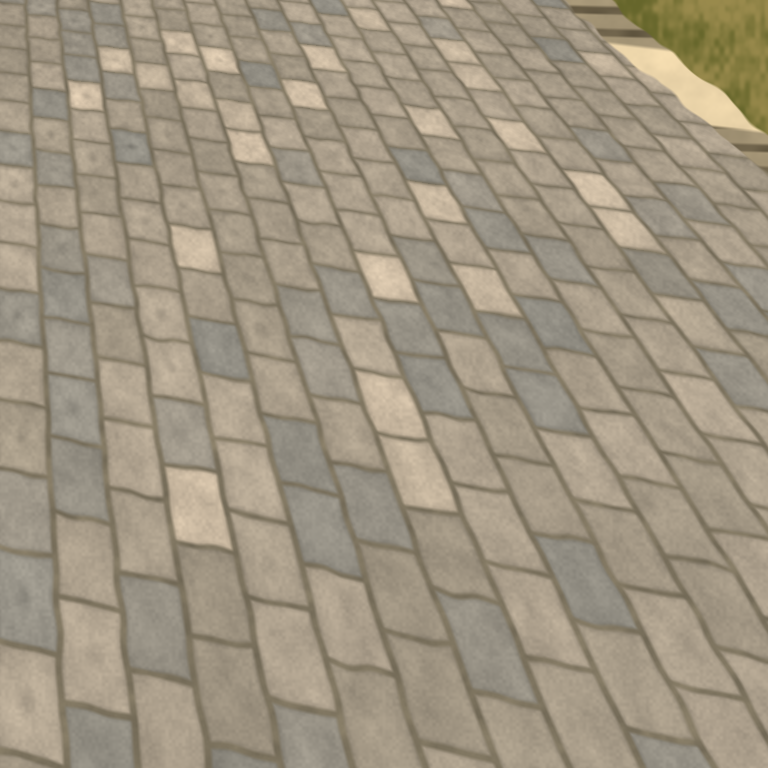
Write a WebGL 1 fragment shader that draws this texture.

```glsl
precision highp float;
// Weathered brick paving in perspective, with a stone kerb and grass in the upper right corner.

uniform vec2 u_resolution;

// Perspective: columns converge above the canvas, rows shorten with distance
const float COLUMNS = 19.0;
const float COLUMN_VANISH_X = -0.008;
const float COLUMN_HORIZON = 0.781;
const float ROWS = 17.32;
const float ROW_TILT = 2.6;
const float ROW_HORIZON = 0.677;
const float ROW_PHASE = 0.45;
const float STAGGER_JITTER = 0.22;

// Joints, as shares of a brick
const float SIDE_JOINT = 0.050;
const float END_JOINT = 0.030;
const float EDGE_WOBBLE = 0.06;
const float SOFTNESS = 0.0030;

// Share of pale and grey bricks
const float PALE_SHARE = 0.11;
const float GREY_SHARE = 0.24;

const vec3 BRICK = vec3(0.665, 0.615, 0.540);
const vec3 BRICK_DARK = vec3(0.590, 0.550, 0.480);
const vec3 BRICK_PALE = vec3(0.800, 0.730, 0.635);
const vec3 BRICK_GREY = vec3(0.545, 0.535, 0.500);
const vec3 JOINT = vec3(0.455, 0.420, 0.345);
const vec3 SLAB = vec3(0.930, 0.840, 0.670);
const vec3 KERB = vec3(0.640, 0.580, 0.460);
const vec3 KERB_SHADOW = vec3(0.330, 0.290, 0.210);
const vec3 GRASS_DARK = vec3(0.400, 0.400, 0.170);
const vec3 GRASS_DRY = vec3(0.600, 0.540, 0.300);

float hash(vec2 p) {
  vec3 q = fract(vec3(p.xyx) * 0.1031);
  q += dot(q, q.yzx + 33.33);
  return fract((q.x + q.y) * q.z);
}

float noise(vec2 p) {
  vec2 i = floor(p);
  vec2 f = fract(p);
  f = f * f * (3.0 - 2.0 * f);
  return mix(mix(hash(i), hash(i + vec2(1.0, 0.0)), f.x),
             mix(hash(i + vec2(0.0, 1.0)), hash(i + vec2(1.0, 1.0)), f.x), f.y);
}

float fbm(vec2 p) {
  float sum = 0.0;
  float weight = 0.5;
  for (int i = 0; i < 4; i++) {
    sum += weight * noise(p);
    p = p * 2.03 + 17.1;
    weight *= 0.5;
  }
  return sum / 0.9375;
}

vec3 paving(vec2 p, float soft) {
  // Ground coordinates: one unit per brick, alternate columns staggered
  float columnDepth = p.y + COLUMN_HORIZON;
  float rowDepth = p.y + ROW_HORIZON;
  float rowScale = ROWS + ROW_TILT * p.x;
  vec2 ground = vec2(COLUMNS * (p.x - COLUMN_VANISH_X) / columnDepth, rowScale / rowDepth);
  ground += EDGE_WOBBLE * (vec2(noise(ground * 3.0), noise(ground * 3.0 + 41.0)) - 0.5);
  float column = floor(ground.x);
  float jitter = STAGGER_JITTER * (hash(vec2(column, 7.0)) - 0.5);
  ground.y -= ROW_PHASE + 0.5 * column + jitter;
  vec2 id = floor(ground) + 60.0;
  vec2 cell = fract(ground) - 0.5;

  // Distance to the joints in canvas units
  vec2 size = vec2(columnDepth / COLUMNS, rowDepth * rowDepth / rowScale);
  vec2 inset = (0.5 - abs(cell) - vec2(SIDE_JOINT, END_JOINT)) * size;
  float face = smoothstep(-soft, soft, inset.x) * smoothstep(-soft, soft, inset.y);
  float rim = smoothstep(0.0, 0.007, min(inset.x, inset.y));

  // Colour of each brick, greys gathered in drifts
  float pick = hash(id);
  float drift = noise(id * vec2(0.45, 0.22));
  vec3 color = mix(BRICK_DARK, BRICK, 0.25 + 0.95 * hash(id + 19.7));
  float grey = step(1.0 - GREY_SHARE * 2.0 * drift, pick);
  color = mix(color, BRICK_GREY, grey * (0.5 + 0.4 * hash(id + 5.3)));
  float pale = step(pick, PALE_SHARE) * (1.0 - smoothstep(0.75, 0.95, p.x));
  color = mix(color, BRICK_PALE, pale * (0.6 + 0.4 * hash(id + 31.0)));

  // Mottling, worn rims and a stain in the middle of some bricks
  float mottle = fbm(ground * 3.2 + id * 5.0) - 0.5;
  color *= 1.0 + 0.20 * mottle + 0.07 * (noise(p * 230.0) - 0.5);
  color *= 0.94 + 0.07 * rim;
  float stained = step(0.55, hash(id + 71.0)) * (1.0 - smoothstep(0.2, 0.5, p.x));
  float stain = exp(-dot(cell, cell) * 60.0) - 0.6 * exp(-dot(cell, cell) * 11.0);
  color *= 1.0 - 0.17 * stained * stain;

  vec3 joint = JOINT * (0.90 + 0.32 * fbm(p * 45.0));
  color = mix(joint, color, face);
  return color * (0.97 + 0.09 * fbm(p * 4.0));
}

vec3 kerb(vec2 p) {
  float layer = fract(p.y / 0.029 - 0.9 * p.x);
  float shadow = smoothstep(0.50, 0.68, layer) * (1.0 - smoothstep(0.86, 1.0, layer));
  vec3 color = mix(KERB, KERB_SHADOW, shadow * (0.5 + 0.5 * noise(p * 40.0)));
  float along = p.y - 0.12 * (p.x - 0.85);
  float slab = smoothstep(0.060, 0.066, along) * (1.0 - smoothstep(0.152, 0.158, along));
  return mix(color, SLAB, slab) * (0.92 + 0.16 * fbm(p * 28.0));
}

vec3 grass(vec2 p) {
  float dry = 0.65 * fbm(p * 22.0) + 0.35 * noise(p * vec2(150.0, 90.0));
  dry += 1.6 * (p.x - 0.92) - 1.2 * (p.y - 0.06);
  return mix(GRASS_DARK, GRASS_DRY, smoothstep(0.2, 0.85, dry));
}

void main() {
  vec2 p = gl_FragCoord.xy / u_resolution;
  p.y = 1.0 - p.y; // measure downward from the far edge
  float soft = max(SOFTNESS, 1.0 / min(u_resolution.x, u_resolution.y));

  // Signed offset across the diagonal border
  float border = p.x - 1.17 * p.y - 0.800 + 0.018 * (noise(p * 35.0) - 0.5);
  vec3 color = paving(p, soft);
  color = mix(color, kerb(p), smoothstep(-soft, soft, border + 0.070));
  color = mix(color, grass(p), smoothstep(-soft, soft, border + 0.006));
  gl_FragColor = vec4(color, 1.0);
}
```
